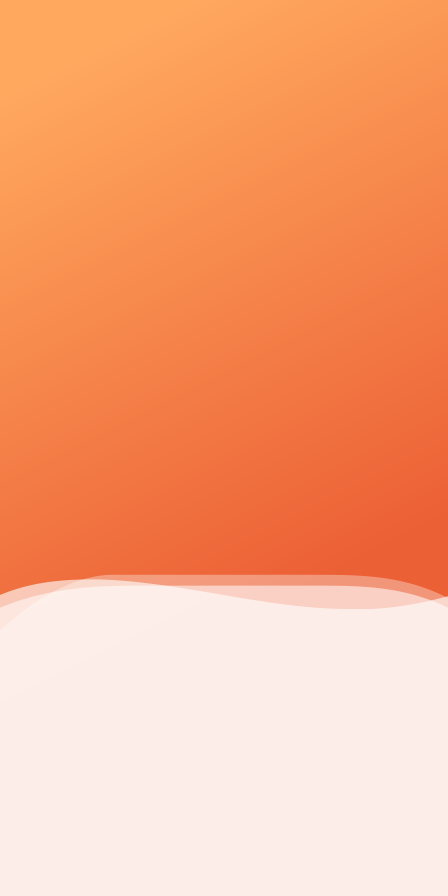
A Shadertoy shader for this background:

```glsl
// A warm diagonal gradient above three translucent pale waves.
// Each wave is a height curve made of a flat crest with eased shoulders;
// the layers are blended from back to front over the gradient.

const vec3 AMBER = vec3(1.0, 0.66, 0.37);
const vec3 VERMILION = vec3(0.925, 0.375, 0.21);
const vec3 FOAM = vec3(1.0);

// Gradient axis in canvas fractions, measured from the upper left
const vec2 GRADIENT_AXIS = vec2(0.5, 2.0);
const float GRADIENT_START = 0.21;
const float GRADIENT_LENGTH = 1.445;

// Wave crest heights and opacities: back, middle, front
const vec3 CREST = vec3(0.3585, 0.3464, 0.3535);
const vec3 OPACITY = vec3(0.34, 0.55, 0.62);

// Eased rise from 0 to 1 over the given span beside an edge
float shoulder(float distanceToEdge, float span, float power) {
    return pow(max(1.0 - distanceToEdge / span, 0.0), power);
}

float backWave(float x) {
    return CREST.x - 0.0625 * shoulder(x, 0.25, 1.85)
                   - 0.026 * shoulder(1.0 - x, 0.3, 3.0);
}

float middleWave(float x) {
    return CREST.y - 0.0247 * shoulder(x, 0.33, 2.8)
                   - 0.0247 * shoulder(1.0 - x, 0.3, 3.0);
}

float frontWave(float x) {
    return CREST.z - 0.0176 * shoulder(x, 0.234, 2.8)
                   - 0.0332 * smoothstep(0.195, 0.78, x)
                   + 0.0143 * shoulder(1.0 - x, 0.18, 1.7);
}

void mainImage(out vec4 fragColor, in vec2 fragCoord) {
    vec2 uv = fragCoord / iResolution.xy;

    // Sky gradient
    float along = dot(vec2(uv.x, 1.0 - uv.y), GRADIENT_AXIS);
    float blend = clamp((along - GRADIENT_START) / GRADIENT_LENGTH, 0.0, 1.0);
    vec3 color = mix(AMBER, VERMILION, blend);

    // Waves with edges softened over one pixel
    vec3 heights = vec3(backWave(uv.x), middleWave(uv.x), frontWave(uv.x));
    vec3 coverage = clamp((heights - uv.y) * iResolution.y + 0.5, 0.0, 1.0);
    for (int i = 0; i < 3; i++) {
        color = mix(color, FOAM, coverage[i] * OPACITY[i]);
    }

    fragColor = vec4(color, 1.0);
}
```
